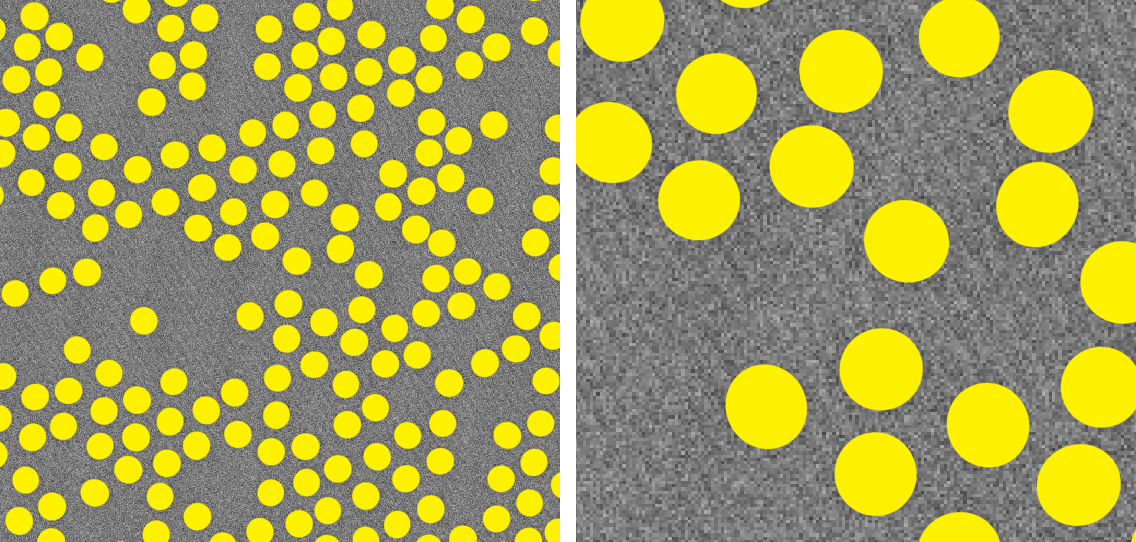
Left: the whole. Right: its middle third, enlarged.
Give the GLSL for this pattern, as a Shadertoy shader.

```glsl
// Flat yellow discs scattered without order over a grainy grey ground.
// A turned, jittered triangular lattice places the discs, a density map thins
// them into open patches, and hashed grain plus soft mottling fills the grey.

float hash(vec2 p) {
    return fract(sin(dot(p, vec2(12.9898, 78.233))) * 43758.5453);
}

float valueNoise(vec2 p) {
    vec2 i = floor(p), f = fract(p);
    f = f * f * (3.0 - 2.0 * f);
    return mix(mix(hash(i), hash(i + vec2(1, 0)), f.x),
               mix(hash(i + vec2(0, 1)), hash(i + vec2(1, 1)), f.x), f.y);
}

mat2 turn(float a) {
    return mat2(cos(a), sin(a), -sin(a), cos(a));
}

// Soft elliptical patch, 1 in the middle and fading to 0
float patchAt(vec2 p, vec2 centre, vec2 radii) {
    vec2 q = (p - centre) / radii;
    return exp(-dot(q, q));
}

// Chance that a lattice site carries a disc
float density(vec2 p) {
    float open = patchAt(p, vec2(0.34, 0.43), vec2(0.30, 0.16))
               + patchAt(p, vec2(0.97, 0.68), vec2(0.11, 0.20))
               + patchAt(p, vec2(0.43, 0.12), vec2(0.09, 0.08))
               + patchAt(p, vec2(0.44, 0.83), vec2(0.07, 0.10));
    return 0.84 * (1.0 - 0.8 * min(open, 1.0));
}

// Signed distance to the nearest disc
float discDistance(vec2 p) {
    const float spacing = 0.0712;
    mat2 lattice = turn(0.37) * mat2(1.0, 0.0, 0.5, 0.866) * spacing;
    vec2 home = floor(inverse(lattice) * p);
    float nearest = 1.0;
    for (int j = -2; j <= 2; j++)
    for (int i = -2; i <= 2; i++) {
        vec2 cell = home + vec2(i, j);
        vec2 centre = lattice * (cell + 0.5);

        // Broad drift keeps neighbours apart, small jitter breaks the rows
        vec2 drift = vec2(valueNoise(centre * 2.8 + 11.0),
                          valueNoise(centre * 2.8 + 47.0)) - 0.5;
        float angle = 6.2832 * hash(cell + 3.7);
        vec2 jitter = 0.13 * sqrt(hash(cell + 8.1)) * vec2(cos(angle), sin(angle));
        centre += spacing * (0.6 * drift + jitter);
        if (hash(cell + 21.3) > density(centre)) continue;

        // Slightly uneven, slightly oval discs
        float oval = 0.03 * hash(cell + 5.9);
        vec2 q = turn(angle) * (p - centre) * vec2(1.0);
        q *= vec2(1.0 + oval, 1.0 - oval);
        float radius = 0.0253 + 0.0012 * (hash(cell + 14.2) - 0.5);
        nearest = min(nearest, length(q) - radius);
    }
    return nearest;
}

void mainImage(out vec4 fragColor, in vec2 fragCoord) {
    vec2 p = fragCoord / iResolution.y;
    float pixel = 1.0 / iResolution.y;

    // Grey ground: fine grain, soft clumps and faint broad mottling
    vec2 grainCell = floor(p * 496.0);
    float grain = hash(grainCell) + hash(grainCell + 61.7) + hash(grainCell + 137.3) - 1.5;
    float clumps = valueNoise(p * 190.0 + 5.0) - 0.5;
    float mottle = valueNoise(p * 28.0 + 9.0) - 0.5;
    float grey = 0.487 + 0.14 * grain + 0.04 * clumps + 0.02 * mottle;

    // Discs with a faint dark rim on the ground around them
    float d = discDistance(p);
    grey -= 0.05 * exp(-max(d, 0.0) / 0.006);
    vec3 ground = vec3(grey, grey, grey + 0.003);
    vec3 yellow = vec3(1.0, 0.95, 0.0);
    float cover = smoothstep(0.9 * pixel, -0.9 * pixel, d);

    fragColor = vec4(mix(ground, yellow, cover), 1.0);
}
```
